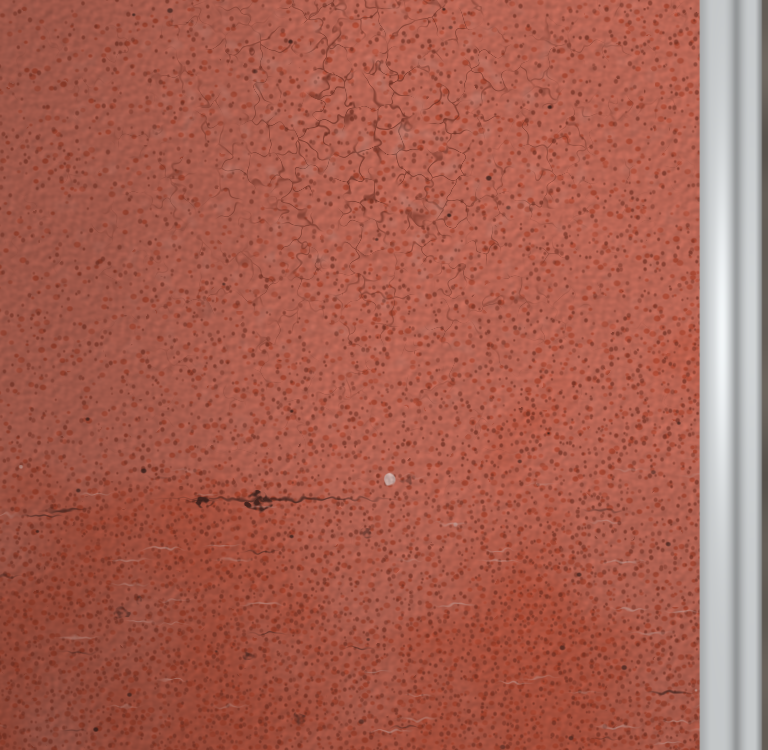
Give the GLSL for this texture, as a WebGL 2 fragment shader.

```glsl
#version 300 es
precision highp float;
// Worn red painted wall beside a rounded metal trim.
// Gradient noise shades and embosses the paint; jittered grids scatter pores,
// scratches and gouges; cell borders give fine cracks; a smooth ramp forms the trim.

#define PAINT vec3(0.690, 0.378, 0.315)
#define RUST vec3(0.600, 0.225, 0.140)
#define PORE vec3(0.420, 0.175, 0.125)
#define SOOT vec3(0.200, 0.110, 0.095)
#define PALE vec3(0.760, 0.660, 0.640)
#define METAL vec3(0.800, 0.812, 0.818)
#define TRIM_LEFT 0.911
#define TRIM_RIGHT 0.992
#define SOFTNESS 0.0014
#define RELIEF 0.11
#define CRACK_CELLS 30.0

uniform vec2 u_resolution;
out vec4 fragColor;

vec2 hash2(vec2 p) {
    vec3 q = fract(p.xyx * vec3(0.1031, 0.1030, 0.0973));
    q += dot(q, q.yzx + 33.33);
    return fract((q.xx + q.yz) * q.zy);
}

float corner(vec2 cell, vec2 f, vec2 o) {
    return dot(hash2(cell + o) * 2.0 - 1.0, f - o);
}

// Gradient noise, roughly -0.7 to 0.7
float noise(vec2 p) {
    vec2 i = floor(p), f = p - i;
    vec2 u = f * f * f * (f * (f * 6.0 - 15.0) + 10.0);
    float low = mix(corner(i, f, vec2(0, 0)), corner(i, f, vec2(1, 0)), u.x);
    float high = mix(corner(i, f, vec2(0, 1)), corner(i, f, vec2(1, 1)), u.x);
    return mix(low, high, u.y);
}

float fbm(vec2 p) {
    float sum = 0.0, gain = 0.6;
    for (int k = 0; k < 4; k++) {
        sum += gain * noise(p);
        p = p * 2.03 + 17.3;
        gain *= 0.5;
    }
    return sum;
}

float soft() { return max(SOFTNESS, 0.75 / u_resolution.y); }

// Coverage of one ellipse with the given radii
float ellipse(vec2 d, vec2 radii) {
    float dist = (length(d / radii) - 1.0) * min(radii.x, radii.y);
    return smoothstep(soft(), -soft(), dist);
}

// Coverage of ellipses scattered on a jittered grid
float scatter(vec2 p, vec2 cells, float chance, vec2 radii, float seed) {
    vec2 home = floor(p * cells);
    float cover = 0.0;
    for (int y = -1; y <= 1; y++)
    for (int x = -1; x <= 1; x++) {
        vec2 cell = home + vec2(x, y);
        vec2 spot = hash2(cell + seed), pick = hash2(cell + seed + 71.7);
        vec2 d = p - (cell + spot) / cells;
        float hit = ellipse(d, radii * mix(0.5, 1.25, pick.y));
        cover = max(cover, hit * step(pick.x, chance) * mix(0.55, 1.0, spot.x));
    }
    return cover;
}

// Thin lines along the borders of irregular cells
float cracks(vec2 p) {
    vec2 q = p * CRACK_CELLS + 0.7 * vec2(noise(p * 55.0), noise(p * 55.0 + 9.0));
    vec2 home = floor(q);
    float near = 9.0, second = 9.0;
    for (int y = -1; y <= 1; y++)
    for (int x = -1; x <= 1; x++) {
        vec2 cell = home + vec2(x, y);
        float d = length(cell + hash2(cell + 5.0) - q);
        second = min(second, max(near, d));
        near = min(near, d);
    }
    float dist = (second - near) * 0.5 / CRACK_CELLS;
    return smoothstep(0.0004 + soft(), 0.0, dist);
}

vec3 wall(vec2 p, vec2 uv) {
    float low = 1.0 - smoothstep(0.0, 0.75, uv.y);
    float patches = fbm(p * 5.0);

    // Broad light, mottling and fine relief
    float shade = mix(0.89, 1.04, smoothstep(0.0, 0.55, uv.x));
    shade *= mix(0.93, 1.01, smoothstep(0.0, 0.45, uv.y));
    float bump = noise(p * 105.0) - noise(p * 105.0 + vec2(0.35, -0.5));
    bump += 0.6 * noise(p * vec2(150.0, 190.0));
    shade *= 1.0 + RELIEF * bump + 0.07 * patches;
    vec3 col = PAINT * shade;
    float redness = smoothstep(-0.1, 0.4, patches + 0.6 * low - 0.35);
    col = mix(col, RUST * shade * 1.05, 0.45 * redness);

    // Pores and rusty pits, denser toward the bottom
    float thick = clamp(0.25 + 0.5 * low + 0.15 * uv.x + 0.5 * patches, 0.0, 0.9);
    col = mix(col, RUST * shade, 0.75 * scatter(p, vec2(82), thick, vec2(0.0036, 0.0031), 3.0));
    col = mix(col, PORE, 0.70 * scatter(p, vec2(115), thick * 0.75, vec2(0.0023, 0.0026), 29.0));
    col = mix(col, SOOT, 0.85 * scatter(p, vec2(15), 0.13, vec2(0.0030, 0.0026), 47.0));

    // Broken cracks, strongest above the middle
    float zone = exp(-9.0 * dot(p - vec2(0.5, 0.82), p - vec2(0.5, 0.82)));
    float broken = smoothstep(-0.05, 0.3, noise(p * 24.0) + 0.35 * zone - 0.12);
    col = mix(col, PORE * 0.9, 0.60 * zone * broken * cracks(p));
    float dust = smoothstep(0.05, 0.5, noise(p * 42.0 + 8.0)) * zone;
    col = mix(col, PALE, 0.22 * dust);

    // Ragged horizontal scratches and gouges in the lower part
    vec2 rag = p + 0.007 * vec2(noise(p * 80.0), noise(p * 80.0 + 31.0));
    float belt = 1.0 - smoothstep(0.32, 0.42, uv.y);
    float pale = scatter(rag, vec2(13, 34), 0.20, vec2(0.017, 0.0013), 61.0);
    float dark = scatter(rag + 0.002, vec2(10, 28), 0.15, vec2(0.019, 0.0015), 83.0);
    float gouge = scatter(rag, vec2(9, 16), 0.10, vec2(0.009, 0.006), 97.0);
    col = mix(col, PALE, 0.50 * belt * pale);
    col = mix(col, SOOT, 0.65 * belt * max(dark, gouge * smoothstep(-0.3, 0.3, noise(p * 160.0))));
    col = mix(col, PALE, 0.75 * scatter(p, vec2(17), 0.05 * belt, vec2(0.0026), 113.0));

    // Long split with its torn hollow, and one bare chip
    float split = ellipse(rag - vec2(0.375, 0.335), vec2(0.105, 0.0015));
    float hollow = ellipse(rag - vec2(0.345, 0.330), vec2(0.019, 0.013));
    hollow = max(hollow, ellipse(rag - vec2(0.273, 0.331), vec2(0.013, 0.007)));
    hollow *= smoothstep(-0.25, 0.2, noise(p * 130.0 + 4.0));
    col = mix(col, SOOT, 0.85 * max(split * 0.8, hollow));
    float chip = ellipse(rag - vec2(0.520, 0.360), vec2(0.008, 0.009));
    return mix(col, PALE * (1.0 + 0.35 * noise(p * 170.0)), 0.9 * chip);
}

// Rounded metal profile: bright ridge, dark seam, narrow second ridge
vec3 trim(vec2 uv) {
    float t = (uv.x - TRIM_LEFT) / (TRIM_RIGHT - TRIM_LEFT);
    float tone = mix(0.86, 1.0, smoothstep(0.0, 0.2, t));
    tone -= 0.13 * smoothstep(0.38, 0.58, t);
    tone -= 0.12 * exp(-pow((t - 0.59) / 0.06, 2.0));
    tone += 0.14 * smoothstep(0.62, 0.80, t) - 0.28 * smoothstep(0.88, 1.0, t);
    float glow = exp(-pow((uv.y - 0.56) / 0.24, 2.0));
    tone += 0.18 * glow * exp(-pow((t - 0.36) / 0.12, 2.0));
    return METAL * tone * mix(0.96, 1.01, glow);
}

void main() {
    vec2 uv = gl_FragCoord.xy / u_resolution;
    vec2 p = gl_FragCoord.xy / u_resolution.y;
    vec3 col = wall(p, uv);
    col = mix(col, trim(uv), smoothstep(-soft(), soft(), uv.x - TRIM_LEFT));
    // Dim gap beyond the trim
    vec3 gap = vec3(0.43, 0.40, 0.37) * (0.9 + 0.5 * noise(vec2(3.0, uv.y * 7.0)));
    col = mix(col, gap, smoothstep(-soft(), soft(), uv.x - TRIM_RIGHT));
    fragColor = vec4(clamp(col, 0.0, 1.0), 1.0);
}
```
